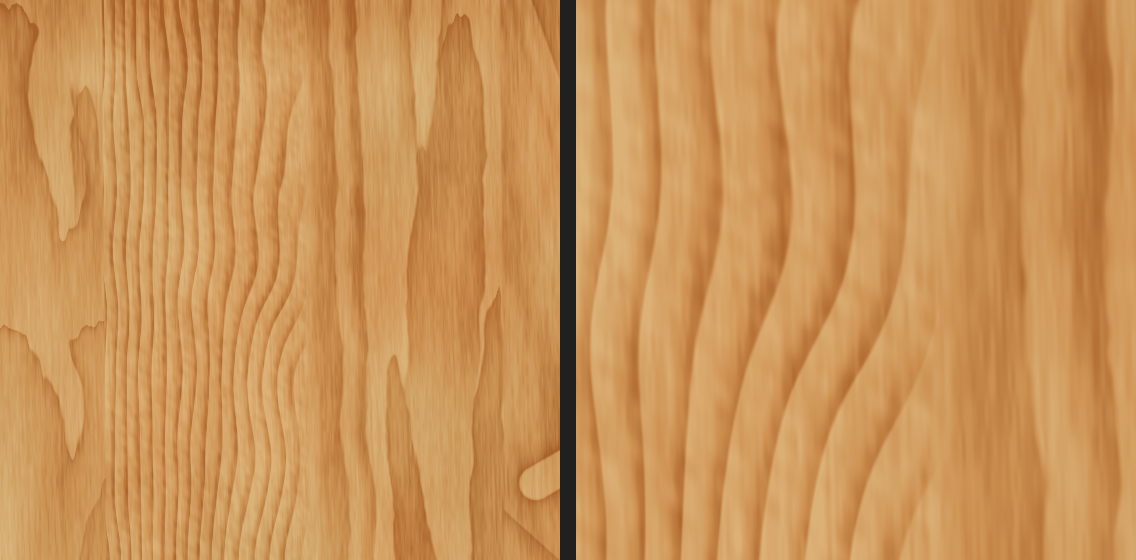
Left: the whole. Right: its middle third, enlarged.
Reproduce this texture procedurally as a three.js fragment shader.

```glsl
// Four glued pine planks with vertical grain, seen face on.
// Each plank gets a tone field (0 pale, 1 brown) made of growth rings or
// feathered tongues; fibre noise and a colour ramp turn tone into wood.

varying vec2 vUv;

float hash(vec2 p) {
  p = fract(p * vec2(0.1031, 0.1137));
  p += dot(p, p.yx + 33.3);
  return fract((p.x + p.y) * p.x * 7.3);
}

float noise(vec2 p) {
  vec2 i = floor(p), f = fract(p);
  f = f * f * (3.0 - 2.0 * f);
  return mix(mix(hash(i), hash(i + vec2(1, 0)), f.x),
             mix(hash(i + vec2(0, 1)), hash(i + vec2(1, 1)), f.x), f.y);
}

float fbm(vec2 p) {
  float sum = 0.0, gain = 0.53;
  for (int i = 0; i < 4; i++) {
    sum += gain * noise(p);
    p = p * 2.03 + 17.0;
    gain *= 0.5;
  }
  return sum;
}

// Tone across one growth ring: slow darkening, dark line, sharp return.
float ring(float f) {
  float r = fract(f);
  float late = smoothstep(0.45, 0.9, r) * (1.0 - smoothstep(0.9, 1.0, r));
  return 0.16 + 0.28 * r * (1.0 - smoothstep(0.92, 1.0, r)) + 0.33 * late;
}

// Rough distance to a tongue growing from its tip; negative len points down.
float tongue(vec2 p, vec2 tip, float width, float len) {
  float t = (p.y - tip.y) / len;
  float halfWidth = width * sqrt(clamp(t, 0.0, 1.0));
  return abs(p.x - tip.x) - halfWidth + 0.4 * abs(len) * max(-t, 0.0);
}

// Dark line at d = 0 that fades towards positive d.
float rim(float d, float reach) {
  float e = max(d, 0.0);
  return smoothstep(-0.003, 0.003, d) * (0.3 * exp(-e / 0.007) + 0.6 * exp(-e / reach));
}

// Two pale tongues, the lower with a flared top, and dark flames at the seam.
float tonguePlank(vec2 p) {
  float shade = 0.0;
  for (int k = 0; k < 2; k++) {
    float upper = float(k), rise = p.y - 0.18 - 0.4 * upper;
    float bend = 0.012 * sin(rise * 19.0) - 0.05 * rise;
    float d = tongue(p, vec2(0.117 + bend, 0.18 + 0.4 * upper), 0.028 + 0.012 * upper, 0.16);
    d -= 0.25 * smoothstep(0.19, 0.36, rise - 0.17 * upper);
    float opening = upper * smoothstep(0.115, 0.135, p.x) * smoothstep(0.82, 0.86, p.y);
    shade = max(shade, rim(d, 0.055) * (1.0 - opening));
  }
  float flame = tongue(p, vec2(0.158, 0.85), 0.025, -0.08);
  shade = max(shade, rim(-flame, 0.08) * smoothstep(0.55, 0.75, p.y));
  float corner = tongue(p, vec2(0.185, 0.14), 0.04, -0.16);
  return 0.25 + 0.66 * max(shade, 0.7 * rim(-corner, 0.05));
}

// Close rings that widen to the right and sweep down from the far seam.
float ringPlank(vec2 p) {
  float u = (p.x - 0.187) / 0.36;
  float f = 17.0 * u - 6.5 * u * u + 4.8 * u * u * smoothstep(0.9, 0.1, p.y);
  f += 1.9 * u * (noise(vec2(u * 2.5, p.y * 6.0)) - 0.5);
  f += 0.6 * (noise(vec2(u * 5.0, p.y * 9.0 + 4.0)) - 0.5);
  float ripple = noise(vec2(p.x * 100.0, p.y * 85.0 + p.x * 60.0)) - 0.5;
  return mix(ring(f), 0.2, 0.7 * smoothstep(0.88, 1.0, u)) + 0.2 * ripple;
}

// Two brown bands, then flames rising and falling beside pale wood.
float flamePlank(vec2 p) {
  float q = p.x + 0.03 * (p.y - 0.5);
  float first = smoothstep(0.545, 0.57, q) * (1.0 - smoothstep(0.598, 0.604, q));
  float second = smoothstep(0.615, 0.642, q) * (1.0 - smoothstep(0.646, 0.651, q));
  float bands = 0.24 + first * (0.3 + 4.0 * max(q - 0.57, 0.0)) + 0.42 * second;
  float tall = tongue(p, vec2(0.82 - 0.05 * (0.96 - p.y), 0.97), 0.066, -0.25);
  float shade = rim(-tall, 0.3) * smoothstep(0.05, 0.55, p.y);
  float gap = tongue(p, vec2(0.757, 0.73), 0.027, 0.22);
  float nearGap = 1.0 - smoothstep(0.02, 0.07, abs(p.x - 0.757));
  shade = max(shade, rim(gap, 0.05) * nearGap * smoothstep(0.64, 0.85, p.y));
  shade *= smoothstep(-0.004, 0.004, gap);
  float low = tongue(p, vec2(0.7 + 0.1 * (0.36 - p.y), 0.37), 0.036, -0.35);
  float side = tongue(p, vec2(0.885 - 0.03 * (0.47 - p.y), 0.48), 0.035, -0.35);
  shade = max(shade, max(rim(-low, 0.25), rim(-side, 0.2)));
  return max(bands, 0.24 + 0.68 * shade);
}

// Even orange wood with a slanted ring and a pale knot stub at the edge.
float knotPlank(vec2 p) {
  float tone = 0.46 + 0.2 * (noise(vec2(p.x * 70.0 + p.y * 20.0, p.y * 3.0)) - 0.5);
  tone += 0.5 * rim(p.x - 0.95 - 0.35 * (1.0 - p.y), 0.04) * smoothstep(0.75, 0.9, p.y);
  tone += 0.4 * rim(0.08 - p.y - 0.9 * (p.x - 0.91), 0.03);
  vec2 axis = vec2(0.12, 0.07), q = p - vec2(0.957, 0.137);
  float d = length(q - axis * clamp(dot(q, axis) / dot(axis, axis), 0.0, 1.0)) - 0.029;
  return mix(0.24, tone + 0.6 * rim(d, 0.025), smoothstep(-0.004, 0.004, d));
}

void main() {
  // Warp the grain gently and feather its ends along the fibres.
  vec2 p = vUv;
  p.x += 0.034 * (fbm(vec2(vUv.x * 8.0, vUv.y * 8.0)) - 0.5);
  p.y += 0.026 * (noise(vec2(vUv.x * 130.0, vUv.y * 6.0)) - 0.5);

  float x = vUv.x + 0.008 * (vUv.y - 0.5);
  float tone = mix(tonguePlank(p), ringPlank(vec2(x, vUv.y)), smoothstep(0.184, 0.188, x));
  tone = mix(tone, flamePlank(p), smoothstep(0.543, 0.553, x));
  tone = mix(tone, knotPlank(vUv), smoothstep(0.894, 0.9, x));

  // Fibres, soft mottling and a browner top edge.
  float lean = vUv.x + 0.025 * vUv.y;
  tone += 0.2 * (noise(vec2(lean * 260.0, vUv.y * 14.0)) - 0.5);
  tone += 0.17 * (noise(vec2(lean * 430.0, vUv.y * 50.0)) - 0.5);
  tone += 0.6 * (fbm(vec2(vUv.x * 11.0, vUv.y * 3.5)) - 0.5);
  tone += 0.25 * smoothstep(0.85, 1.0, vUv.y) + 0.02;

  vec3 pale = vec3(0.86, 0.70, 0.48), amber = vec3(0.80, 0.57, 0.325);
  vec3 brown = vec3(0.66, 0.385, 0.165);
  vec3 wood = mix(pale, amber, clamp(tone * 2.0, 0.0, 1.0));
  wood = mix(wood, brown, clamp(tone * 2.0 - 1.0, 0.0, 1.0));
  float warmth = noise(vUv * vec2(7.0, 4.0) + 5.0);
  wood *= mix(vec3(0.985, 1.015, 1.02), vec3(1.01, 0.985, 0.96), warmth);
  gl_FragColor = vec4(wood, 1.0);
}
```
